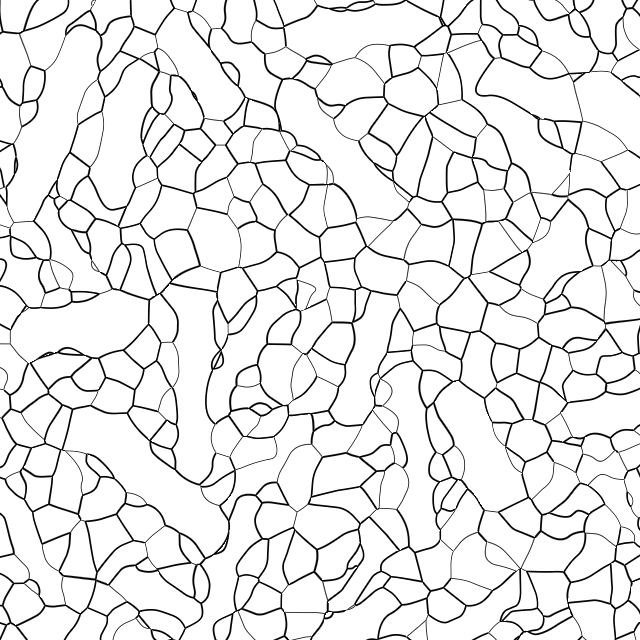
A WebGL 1 fragment shader for this pattern:

```glsl
precision highp float;
// Outlines of packed grains: a power diagram whose sites are short segments.
// A fine layer of compact grains is mixed with a coarse layer of long ones
// that follow a smooth direction field; each border is either bold or thin.

uniform vec2 u_resolution;

const vec3 PAPER = vec3(1.0);
const vec3 INK = vec3(0.015);
const float BOLD_WIDTH = 0.0027;
const float THIN_WIDTH = 0.0012;
const float THIN_SHARE = 0.24;

// The two closest grains: power distance, offset from the site, identity.
struct Nearest {
  float power1, power2;
  vec2 offset1, offset2;
  float id1, id2;
};

// Shape ranges of the grains in one layer, in canvas units.
struct Layer {
  float cells, seed, keep;
  vec2 halfLength, weight;
  float turn;
};

float hash(vec2 p) {
  vec3 q = fract(vec3(p.xyx) * vec3(0.1031, 0.1030, 0.0973));
  q += dot(q, q.yzx + 33.33);
  return fract((q.x + q.y) * q.z);
}

float noise(vec2 p) {
  vec2 i = floor(p);
  vec2 f = fract(p);
  f = f * f * (3.0 - 2.0 * f);
  float low = mix(hash(i), hash(i + vec2(1.0, 0.0)), f.x);
  float high = mix(hash(i + vec2(0.0, 1.0)), hash(i + vec2(1.0)), f.x);
  return mix(low, high, f.y);
}

vec2 warp(vec2 p, float frequency, float amount) {
  vec2 shift = vec2(noise(p * frequency + 17.0), noise(p * frequency + 71.0));
  return p + amount * (shift - 0.5);
}

// Vector from the closest point of a centred segment to p.
vec2 segmentOffset(vec2 p, vec2 axis, float halfLength) {
  return p - axis * clamp(dot(p, axis), -halfLength, halfLength);
}

void insertGrain(inout Nearest n, float power, vec2 offset, float id) {
  if (power < n.power1) {
    n.power2 = n.power1;
    n.offset2 = n.offset1;
    n.id2 = n.id1;
    n.power1 = power;
    n.offset1 = offset;
    n.id1 = id;
  } else if (power < n.power2) {
    n.power2 = power;
    n.offset2 = offset;
    n.id2 = id;
  }
}

void visitLayer(inout Nearest n, vec2 p, Layer layer) {
  vec2 home = floor(p * layer.cells);
  for (int j = -2; j <= 2; j++) {
    for (int i = -2; i <= 2; i++) {
      vec2 cell = home + vec2(float(i), float(j));
      vec2 key = cell + layer.seed;
      if (hash(key + 5.3) > layer.keep) continue;
      vec2 jitter = vec2(hash(key + 11.7), hash(key + 23.1));
      vec2 center = (cell + mix(vec2(0.06), vec2(0.94), jitter)) / layer.cells;
      float angle = 6.2832 * noise(center * 2.3 + 40.0)
                  + layer.turn * (hash(key + 37.9) - 0.5);
      float stretch = hash(key + 41.3);
      float halfLength = mix(layer.halfLength.x, layer.halfLength.y, stretch);
      float weight = mix(layer.weight.x, layer.weight.y, hash(key + 53.9));
      vec2 axis = vec2(cos(angle), sin(angle));
      vec2 offset = segmentOffset(p - center, axis, halfLength);
      float power = dot(offset, offset) - weight * weight;
      insertGrain(n, power, offset, hash(key + 67.7));
    }
  }
}

// Share of a pixel covered by a line whose middle lies at the given distance.
float lineCoverage(float distance, float width, float pixel) {
  float top = min(distance + 0.5 * pixel, 0.5 * width);
  float bottom = max(distance - 0.5 * pixel, -0.5 * width);
  return clamp((top - bottom) / pixel, 0.0, 1.0);
}

void main() {
  float pixel = 1.0 / min(u_resolution.x, u_resolution.y);
  vec2 p = warp(gl_FragCoord.xy * pixel, 15.0, 0.011);

  Nearest n = Nearest(9.0, 9.0, vec2(0.0), vec2(1.0), 0.0, 0.0);
  visitLayer(n, p, Layer(20.0, 100.0, 0.9, vec2(0.0, 0.022), vec2(0.0, 0.02), 2.4));
  visitLayer(n, p, Layer(6.0, 300.0, 0.8, vec2(0.045, 0.14), vec2(0.012, 0.034), 0.7));

  // First-order distance to the border between the two grains.
  float slope = 2.0 * length(n.offset2 - n.offset1);
  float border = (n.power2 - n.power1) / max(slope, 0.002);

  float pair = hash(vec2(n.id1 + n.id2, n.id1 * n.id2) * 91.0);
  float width = pair < THIN_SHARE ? THIN_WIDTH : BOLD_WIDTH;
  gl_FragColor = vec4(mix(PAPER, INK, lineCoverage(border, width, pixel)), 1.0);
}
```
